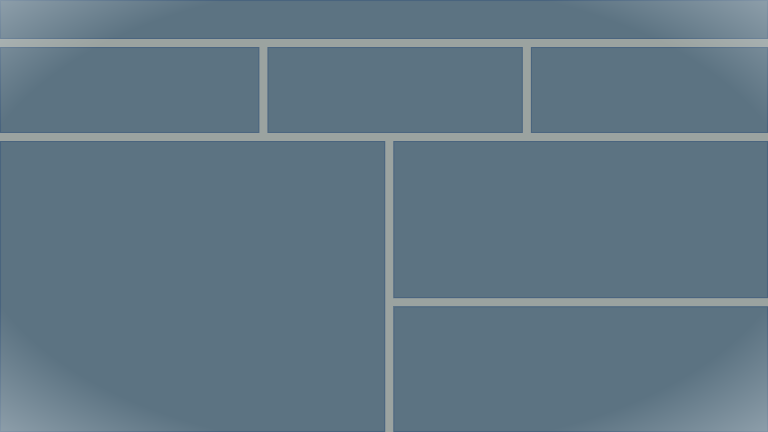
Reproduce this background procedurally as a Shadertoy shader.

```glsl
const vec2 CANVAS = vec2(16.0, 9.0);
const float GUTTER_HALF = 0.084;
const float OUTLINE_WIDTH = 0.022;

const vec3 PANEL = vec3(0.361, 0.451, 0.510);
const vec3 GUTTER = vec3(0.608, 0.639, 0.628);
const vec3 OUTLINE = vec3(0.260, 0.370, 0.490);
const vec3 GLOW = vec3(0.780, 0.820, 0.850);

// Square-cornered distance to a box spanning two corners
float boxDistance(vec2 p, vec2 low, vec2 high) {
    vec2 d = max(low - p, p - high);
    return max(d.x, d.y);
}

float horizontalBar(vec2 p, float y, float left, float halfWidth) {
    return boxDistance(p, vec2(left, y - halfWidth), vec2(CANVAS.x + 1.0, y + halfWidth));
}

float verticalBar(vec2 p, float x, float bottom, float top, float halfWidth) {
    return boxDistance(p, vec2(x - halfWidth, bottom), vec2(x + halfWidth, top));
}

float coverage(float d, float pixel) {
    return clamp(0.5 - d / pixel, 0.0, 1.0);
}

// Gutters dividing the header, a row of three cells and the lower panels
float gutterDistance(vec2 p, float halfWidth) {
    float headerY = 8.104;
    float rowY = 6.146;
    float splitX = 8.11;
    float cellPitch = 5.488;

    float d = horizontalBar(p, headerY, -1.0, halfWidth);
    d = min(d, horizontalBar(p, rowY, -1.0, halfWidth));
    d = min(d, horizontalBar(p, 2.704, splitX, halfWidth));
    d = min(d, verticalBar(p, splitX, -1.0, rowY, halfWidth));
    for (int i = 1; i < 3; i++) {
        d = min(d, verticalBar(p, float(i) * cellPitch, rowY, headerY, halfWidth));
    }
    return d;
}

float borderDistance(vec2 p, vec2 size) {
    vec2 d = min(p, size - p);
    return min(d.x, d.y);
}

// Elliptical glow that reaches only the corners
float cornerGlow(vec2 uv) {
    float radius = length(uv * 2.0 - 1.0);
    return 0.46 * clamp((radius - 1.08) / 0.334, 0.0, 1.0);
}

void mainImage(out vec4 fragColor, in vec2 fragCoord) {
    vec2 uv = fragCoord / iResolution.xy;
    vec2 p = uv * CANVAS;
    float pixel = CANVAS.y / iResolution.y;

    float gutter = gutterDistance(p, GUTTER_HALF);
    float edge = min(gutter, borderDistance(p, CANVAS));

    // Panels, thin outlines, then gutters
    float outline = coverage(edge - OUTLINE_WIDTH, pixel);
    vec3 color = mix(PANEL, OUTLINE, 0.75 * outline);
    color = mix(color, GUTTER, coverage(gutter, pixel));

    color = mix(color, GLOW, cornerGlow(uv));
    fragColor = vec4(color, 1.0);
}
```
